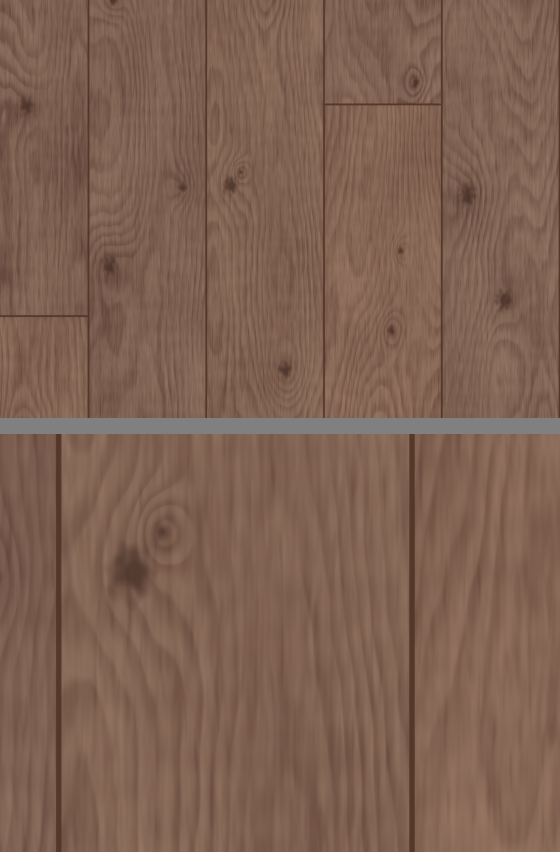
Top: the whole. Bottom: its middle third, enlarged.
Give the GLSL for this texture, as a WebGL 1 fragment shader.

```glsl
precision highp float;
// Brown oak floor: long upright planks with arched grain, knots and thin dark seams.
uniform vec2 u_resolution;

float hash(vec2 p) {
  return fract(sin(dot(p, vec2(127.1, 311.7))) * 43758.55);
}

vec2 gradient(vec2 cell) {
  float angle = 6.2832 * hash(cell);
  return vec2(cos(angle), sin(angle));
}

// Gradient noise, roughly -0.7 to 0.7
float noise(vec2 p) {
  vec2 i = floor(p), f = fract(p);
  vec2 w = f * f * f * (f * (f * 6.0 - 15.0) + 10.0);
  vec2 e = vec2(1.0, 0.0);
  float low = mix(dot(gradient(i), f), dot(gradient(i + e), f - e), w.x);
  float high = mix(dot(gradient(i + e.yx), f - e.yx), dot(gradient(i + 1.0), f - 1.0), w.x);
  return mix(low, high, w.y);
}

void main() {
  vec2 pos = gl_FragCoord.xy / u_resolution.x;
  float plankWidth = 0.2103, plankLength = 1.8;

  // Plank layout: each column's end joint is shifted by a fixed stagger
  float across = pos.x / plankWidth + 0.2487;
  float column = floor(across);
  float u = fract(across) - 0.5;
  float along = (pos.y - 0.182 - column * 0.726) / plankLength;
  vec2 plank = vec2(column, floor(along));
  float v = fract(along) * plankLength / plankWidth;
  vec2 seed = 40.0 * vec2(hash(plank + 3.1), hash(plank + 7.7));
  vec2 p = vec2(u, v);

  // Knots scattered along the plank; each one bends the grain around it
  float bend = 0.0, core = 0.0, halo = 0.0;
  float ragged = 0.5 * noise(p * vec2(28.0, 20.0) + seed);
  for (int i = 0; i < 6; i++) {
    vec2 id = plank * 5.3 + float(i) * vec2(1.7, 2.9);
    vec2 center = vec2(0.8 * hash(id) - 0.4, (float(i) + hash(id + 4.2)) * 1.42);
    float size = 0.025 + 0.065 * pow(hash(id + 9.4), 2.0);
    float r = length((p - center) * vec2(1.0, 0.75)) / size;
    bend += 2.6 * exp(-0.12 * r * r);
    halo += exp(-0.22 * r * r);
    core = max(core, 1.0 - smoothstep(0.15, 1.1, r + ragged));
  }

  // Growth rings: contours of a tall, stretched height field
  float height = 12.0 * noise(p * vec2(1.6, 0.3) + seed)
               + (hash(plank + 1.3) - 0.5) * 12.0 * u
               + 0.9 * noise(p * vec2(5.0, 1.3) + seed.yx)
               + 0.25 * noise(p * vec2(16.0, 5.0) + seed) + bend;
  float ring = fract(height);
  float lateWood = smoothstep(0.2, 0.8, ring) * (1.0 - smoothstep(0.8, 1.0, ring));
  float ringStrength = 0.38 + 0.4 * noise(p * vec2(3.0, 0.7) + seed + 17.0);

  // Fibres, pores and soft cross mottling
  float fibre = noise(p * vec2(42.0, 2.2) + seed);
  float fineFibre = noise(p * vec2(70.0, 9.0) + seed.yx);
  float pores = smoothstep(0.2, 0.5, noise(p * vec2(55.0, 5.0) + seed + 31.0));
  float mottle = noise(p * vec2(2.2, 1.1) + seed.yx + 5.0);
  float crossFleck = noise(p * vec2(4.0, 13.0) + seed + 11.0);

  float tone = 0.66 + 0.24 * (hash(plank + 5.9) - 0.5)
             - ringStrength * (lateWood - 0.1)
             + 0.32 * fibre + 0.28 * fineFibre + 0.4 * mottle + 0.14 * crossFleck
             - 0.24 * pores - 0.3 * halo;
  vec3 wood = mix(vec3(0.435, 0.315, 0.262), vec3(0.56, 0.44, 0.368), clamp(tone, -0.3, 1.2));
  wood += vec3(0.008, -0.002, -0.006) * (2.0 * hash(plank + 2.4) - 1.0);
  wood = mix(wood, vec3(0.27, 0.18, 0.145), 0.75 * core);

  // Seams along the sides and at the end joints
  float endGap = min(v, plankLength / plankWidth - v);
  float edge = min(0.5 - abs(u), endGap) * plankWidth;
  float pixel = 0.75 / u_resolution.x;
  float seam = 1.0 - smoothstep(0.0016 - pixel, 0.0016 + pixel, edge);
  wood *= 1.0 - 0.07 * exp(-edge * 350.0);
  gl_FragColor = vec4(mix(wood, vec3(0.32, 0.205, 0.15), 0.92 * seam), 1.0);
}
```
